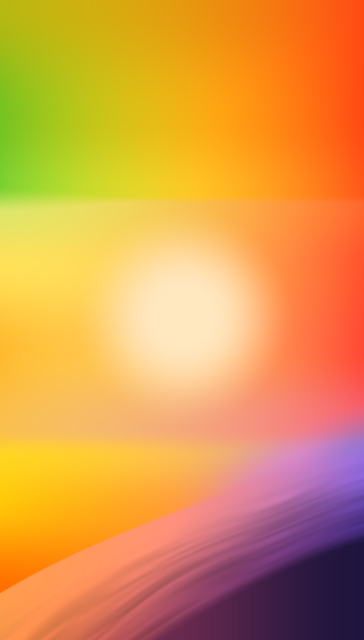
Reproduce this background procedurally as a WebGL 1 fragment shader.

```glsl
precision highp float;
// Warm abstract backdrop: three stacked colour fields with soft seams, a pale
// round glow, and a silky dune with a dark crest sweeping up to the right.
// Each field blends rows of left/middle/right colours; folds use value noise.

uniform vec2 u_resolution;

#define UPPER_SEAM 0.688
#define LOWER_SEAM 0.308
#define GLOW_CENTER vec2(0.505, 0.505)
#define GLOW_CORE 0.075
#define GLOW_REACH 0.315
#define GLOW_COLOR vec3(1.0, 0.905, 0.75)
#define HAZE_COLOR vec3(0.84, 0.51, 0.83)
#define FOLD_COUNT 13.0
#define FOLD_STRENGTH 0.20

float hash(vec2 p) {
  return fract(sin(dot(p, vec2(127.1, 311.7))) * 43758.5);
}

float noise(vec2 p) {
  vec2 cell = floor(p);
  vec2 f = fract(p);
  f = f * f * (3.0 - 2.0 * f);
  return mix(mix(hash(cell), hash(cell + vec2(1.0, 0.0)), f.x),
             mix(hash(cell + vec2(0.0, 1.0)), hash(cell + 1.0), f.x), f.y);
}

// Smooth quadratic blend through colours at x = 0, 0.5 and 1
vec3 across(float x, vec3 left, vec3 middle, vec3 right) {
  return left * (1.0 - x) * (1.0 - 2.0 * x) + middle * 4.0 * x * (1.0 - x)
       + right * x * (2.0 * x - 1.0);
}

// Green to red field at the top
vec3 upperField(vec2 p) {
  vec3 top = across(p.x, vec3(0.72, 0.72, 0.07), vec3(0.90, 0.60, 0.06), vec3(1.0, 0.29, 0.08));
  vec3 mid = across(p.x, vec3(0.45, 0.76, 0.13), vec3(0.95, 0.70, 0.08), vec3(1.0, 0.28, 0.08));
  vec3 low = across(p.x, vec3(0.48, 0.82, 0.20), vec3(0.98, 0.79, 0.15), vec3(1.0, 0.34, 0.10));
  vec3 color = mix(low, mid, smoothstep(0.69, 0.82, p.y));
  return mix(color, top, smoothstep(0.81, 1.0, p.y));
}

// Milky yellow to coral field in the middle
vec3 middleField(vec2 p) {
  vec3 top = across(p.x, vec3(0.86, 0.90, 0.42), vec3(0.97, 0.77, 0.32), vec3(1.0, 0.40, 0.18));
  vec3 high = across(p.x, vec3(1.0, 0.88, 0.34), vec3(1.0, 0.75, 0.33), vec3(1.0, 0.32, 0.17));
  vec3 low = across(p.x, vec3(1.0, 0.73, 0.18), vec3(1.0, 0.71, 0.34), vec3(1.0, 0.28, 0.20));
  vec3 base = across(p.x, vec3(0.98, 0.75, 0.30), vec3(0.96, 0.66, 0.48), vec3(0.97, 0.38, 0.46));
  vec3 color = mix(base, low, smoothstep(0.33, 0.455, p.y));
  color = mix(color, high, smoothstep(0.45, 0.59, p.y));
  return mix(color, top, smoothstep(0.58, 0.68, p.y));
}

// Golden to orange field behind the dune
vec3 lowerField(vec2 p) {
  vec3 top = across(p.x, vec3(1.0, 0.84, 0.13), vec3(0.98, 0.74, 0.35), vec3(0.75, 0.50, 0.85));
  vec3 mid = across(p.x, vec3(1.0, 0.79, 0.03), vec3(1.0, 0.61, 0.25), vec3(0.90, 0.50, 0.80));
  vec3 low = across(p.x, vec3(1.0, 0.43, 0.0), vec3(1.0, 0.50, 0.10), vec3(1.0, 0.50, 0.30));
  vec3 color = mix(low, mid, smoothstep(0.07, 0.23, p.y));
  return mix(color, top, smoothstep(0.20, 0.30, p.y));
}

// Dune surface; depth runs from its upper edge (0) to the dark crest (1)
vec3 duneColor(float x, float depth) {
  vec3 lit = across(x, vec3(1.0, 0.61, 0.30), vec3(0.99, 0.56, 0.50), vec3(0.58, 0.42, 0.90));
  vec3 shade = across(x, vec3(0.82, 0.38, 0.20), vec3(0.56, 0.25, 0.37), vec3(0.27, 0.17, 0.50));
  vec3 color = mix(lit, shade, smoothstep(0.05, 1.0, depth));
  float warp = noise(vec2(x * 4.0, depth * 3.0)) * 1.6;
  float fold = noise(vec2(x * 5.0, depth * FOLD_COUNT + warp));
  float crease = noise(vec2(x * 8.0 + 7.0, depth * FOLD_COUNT * 2.3 + warp * 2.0));
  float relief = 0.6 * fold + 0.4 * crease - 0.5;
  return color * (1.0 + FOLD_STRENGTH * relief * smoothstep(0.0, 0.6, depth) * 1.6);
}

void main() {
  vec2 p = gl_FragCoord.xy / u_resolution;
  vec2 aspect = vec2(1.0, u_resolution.y / u_resolution.x);

  // Stacked fields with blurred seams
  float seamBlur = mix(0.022, 0.008, smoothstep(0.0, 0.4, p.x));
  vec3 color = mix(lowerField(p), middleField(p),
                   smoothstep(LOWER_SEAM - 0.022, LOWER_SEAM + 0.022, p.y));
  color = mix(color, upperField(p),
              smoothstep(UPPER_SEAM - seamBlur, UPPER_SEAM + seamBlur, p.y));

  // Round glow
  float glowDistance = length((p - GLOW_CENTER) * aspect);
  color = mix(color, GLOW_COLOR, 1.0 - smoothstep(GLOW_CORE, GLOW_REACH, glowDistance));

  // Violet haze over the right shoulder of the dune
  float hazeTop = 0.365 - 0.19 * (1.0 - p.x);
  float haze = (1.0 - smoothstep(hazeTop - 0.07, hazeTop + 0.015, p.y))
             * smoothstep(0.45, 0.85, p.x);
  vec3 hazeColor = mix(HAZE_COLOR, vec3(0.58, 0.47, 0.80), smoothstep(0.8, 1.0, p.x));
  color = mix(color, hazeColor, 0.9 * haze);

  // Dune body, its edge softening to the right
  float bump = sin(3.14159 * p.x);
  float edge = 0.073 + 0.34 * p.x - 0.118 * p.x * p.x - 0.009 * bump * bump;
  float fromRight = 1.0 - p.x;
  float crest = 0.167 - 0.17 * fromRight - 0.19 * fromRight * fromRight;
  float depth = (edge - p.y) / (edge - crest);
  float edgeBlur = mix(0.002, 0.03, smoothstep(0.35, 1.0, p.x));
  color = mix(color, duneColor(p.x, depth), smoothstep(-edgeBlur, edgeBlur, edge - p.y));

  // Dark hollow below the crest
  vec3 hollow = mix(vec3(0.43, 0.17, 0.31), vec3(0.12, 0.08, 0.24), smoothstep(0.4, 1.0, p.x));
  color = mix(color, hollow, smoothstep(-0.008, 0.016, crest - p.y));

  gl_FragColor = vec4(clamp(color, 0.0, 1.0), 1.0);
}
```
